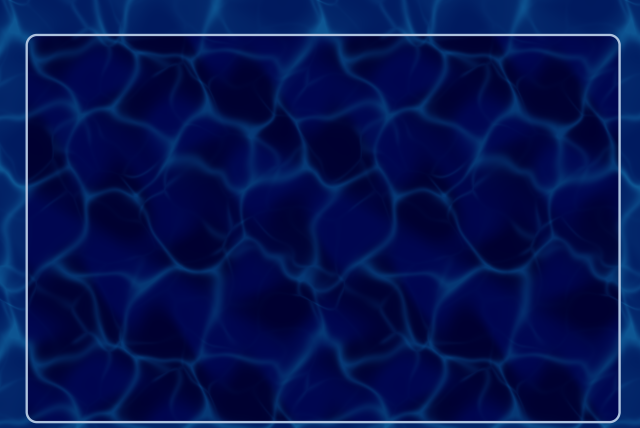
Give the GLSL for this texture, as a WebGL 2 fragment shader.

```glsl
#version 300 es
precision highp float;

uniform vec2 u_resolution;
out vec4 fragColor;

const float TAU = 6.2831853;
const vec2 TILE_SIZE = vec2(0.720, 0.712);      // in canvas heights
const vec2 PANEL_CENTRE = vec2(0.755, 0.466);
const vec2 PANEL_HALF = vec2(0.6926, 0.4523);
const float PANEL_RADIUS = 0.024;
const float LINE_HALF = 0.0024;

const vec3 NIGHT = vec3(0.0, 0.0, 0.19);
const vec3 NAVY = vec3(0.0, 0.02, 0.31);
const vec3 DIM_VEIN = vec3(0.02, 0.21, 0.45);
const vec3 SEA = vec3(0.0, 0.10, 0.37);
const vec3 BRIGHT_VEIN = vec3(0.05, 0.33, 0.57);
const vec3 FRAME = vec3(0.68, 0.76, 0.87);

vec2 hash2(vec2 cell, float seed) {
    vec2 s = vec2(dot(cell, vec2(127.1, 311.7)), dot(cell, vec2(269.5, 183.3)));
    return fract(sin(s + seed) * 43758.55);
}

// Layered sines that repeat over the unit tile, about -1 to 1
float swell(vec2 t, float phase) {
    float a = sin(TAU * (t.x + 2.0 * t.y) + phase);
    float b = sin(TAU * (3.0 * t.x - t.y) + phase * 1.7 + a);
    float c = sin(TAU * (2.0 * t.x + 3.0 * t.y) + phase * 2.3 + b);
    return (a + b + c) / 3.0;
}

// Bends the tile so that cell borders wander like water
vec2 ripple(vec2 t) {
    vec2 broad = vec2(swell(t, 0.6), swell(t.yx, 3.1));
    vec2 small = sin(TAU * (vec2(5.0, 6.0) * t.yx + vec2(2.0, -3.0) * t) + broad * 2.0);
    return t + 0.045 * broad + 0.009 * small;
}

// Sorted distances to the three nearest points of a wrapping cell grid
vec3 nearestThree(vec2 t, float cells, float seed) {
    vec2 id = floor(t * cells);
    vec2 f = fract(t * cells);
    vec3 d = vec3(9.0);
    for (int y = -2; y <= 2; y++) {
        for (int x = -2; x <= 2; x++) {
            vec2 o = vec2(x, y);
            vec2 jitter = 0.85 * (hash2(mod(id + o, cells), seed) - 0.5);
            float r = length(o + 0.5 + jitter - f);
            d = r < d.x ? vec3(r, d.xy)
              : r < d.y ? vec3(d.x, r, d.y)
              : vec3(d.xy, min(r, d.z));
        }
    }
    return d;
}

// Soft line with a faint halo
float vein(float gap, float width) {
    float g = gap / width;
    return 0.75 * exp(-g * g) + 0.25 * exp(-g * 0.5);
}

// Light gathered along the cell borders and at their junctions
float caustics(vec2 t) {
    vec2 bent = ripple(t);
    float flow = 0.5 + 0.5 * swell(t, 4.4);
    float patches = smoothstep(0.0, 0.7, swell(t, 1.9));
    vec3 broad = nearestThree(bent, 4.0, 2.0);
    vec3 fine = nearestThree(bent + 0.02 * sin(TAU * 3.0 * t.yx), 7.0, 8.0);
    float lines = vein(broad.y - broad.x, mix(0.06, 0.14, flow)) * mix(0.4, 0.85, flow);
    float knots = 0.45 * exp(-pow((broad.z - broad.x) / 0.17, 2.0));
    float wisps = vein(fine.y - fine.x, 0.10) * mix(0.06, 0.4, patches);
    return lines + knots + wisps;
}

float roundedBox(vec2 p, vec2 halfSize, float radius) {
    vec2 q = abs(p) - halfSize + radius;
    return length(max(q, 0.0)) + min(max(q.x, q.y), 0.0) - radius;
}

void main() {
    vec2 p = gl_FragCoord.xy / u_resolution.y;
    float pixel = 1.0 / u_resolution.y;
    vec2 t = p / TILE_SIZE;

    float light = caustics(t);
    float shade = smoothstep(-0.5, 0.5, swell(t, 5.3));

    // Dark water inside the panel, brighter water around it
    vec3 inside = mix(mix(NIGHT, NAVY, shade), DIM_VEIN, min(light * 0.9, 1.0));
    vec3 outside = mix(SEA, BRIGHT_VEIN, min(light * 0.9 + 0.18 * shade, 1.0));

    float edge = roundedBox(p - PANEL_CENTRE, PANEL_HALF, PANEL_RADIUS);
    vec3 color = mix(inside, outside, smoothstep(-pixel, pixel, edge));

    // Thin rounded outline
    float line = 1.0 - smoothstep(-0.5 * pixel, 0.8 * pixel, abs(edge) - LINE_HALF);
    fragColor = vec4(mix(color, FRAME, line), 1.0);
}
```
